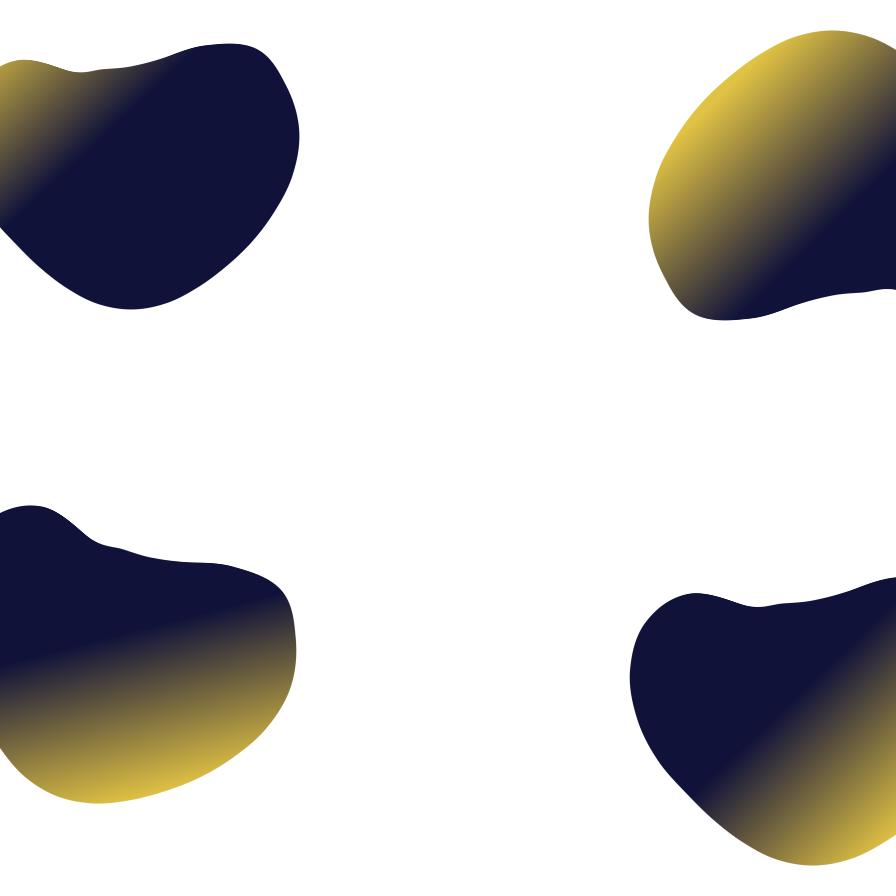
Reproduce this background procedurally as a WebGL 2 fragment shader.

```glsl
#version 300 es
precision highp float;

uniform vec2 u_resolution;
out vec4 fragColor;

const float TAU = 6.2831853;

// Blob radius at evenly spaced angles, in thousandths of the canvas
const float RADII[24] = float[24](
    196., 211., 217., 216., 182., 147., 132., 133.,
    145., 197., 216., 212., 197., 180., 165., 159.,
    159., 162.5, 164., 162., 159., 160., 167., 179.);

// Smooth closed outline: Catmull-Rom spline through the radii
float outlineRadius(float angle) {
    float s = fract(angle / TAU) * 24.0;
    int i = int(s);
    float t = fract(s);
    float a = RADII[(i + 23) % 24];
    float b = RADII[i % 24];
    float c = RADII[(i + 1) % 24];
    float d = RADII[(i + 2) % 24];
    float cubic = 3.0 * (b - c) + d - a;
    float square = 2.0 * a - 5.0 * b + 4.0 * c - d;
    return 0.001 * (b + 0.5 * t * (c - a + t * (square + t * cubic)));
}

// Paints one turned and scaled blob; the gold starts at goldStart
// from the centre and grows along goldAngle
void paintBlob(inout vec3 color, vec2 uv, vec2 center, float scale,
               float turn, float goldAngle, float goldStart) {
    vec2 p = uv - center;
    float edge = length(p) - scale * outlineRadius(atan(p.y, p.x) - turn);
    float pixel = 1.0 / min(u_resolution.x, u_resolution.y);
    float coverage = 1.0 - smoothstep(-0.7 * pixel, 0.7 * pixel, edge);

    float along = dot(p, vec2(cos(goldAngle), sin(goldAngle)));
    float gold = clamp((along - goldStart) / (0.19 * scale), 0.0, 1.0);
    vec3 fill = mix(vec3(0.063, 0.071, 0.227), vec3(0.88, 0.76, 0.265), gold);
    color = mix(color, fill, coverage);
}

void main() {
    vec2 uv = gl_FragCoord.xy / u_resolution;
    vec3 color = vec3(1.0);

    // One blob near each corner
    paintBlob(color, uv, vec2(0.147, 0.805), 0.917, 0.0, 2.325, 0.053);
    paintBlob(color, uv, vec2(0.928, 0.802), 1.0, 0.5 * TAU, 2.346, -0.038);
    paintBlob(color, uv, vec2(0.122, 0.259), 0.968, -0.384, -1.318, -0.029);
    paintBlob(color, uv, vec2(0.908, 0.198), 1.0, 0.0, -0.807, -0.031);

    fragColor = vec4(color, 1.0);
}
```
